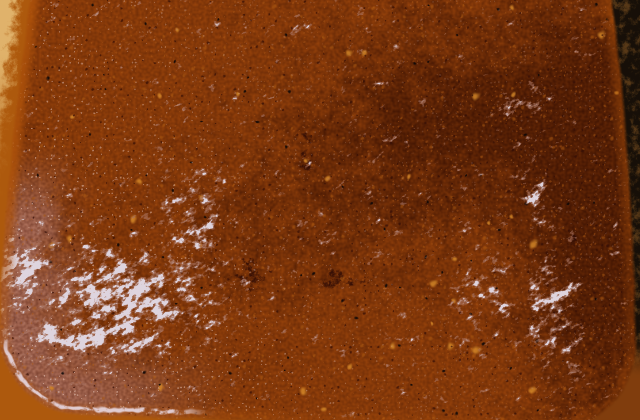
Give the GLSL for this texture, as a Shadertoy shader.

```glsl
vec2 hash2(vec2 p) {
    vec3 q = fract(p.xyx * vec3(.1031, .1030, .0973));
    q += dot(q, q.yzx + 33.33);
    return fract((q.xx + q.yz) * q.zy);
}

float cornerDot(vec2 cell, vec2 offset) {
    float angle = 6.2832 * hash2(cell).x;
    return dot(vec2(cos(angle), sin(angle)), offset);
}

float gradientNoise(vec2 p) {
    vec2 i = floor(p), f = p - i, e = vec2(0, 1);
    vec2 u = f * f * f * (f * (f * 6. - 15.) + 10.);
    return mix(mix(cornerDot(i, f), cornerDot(i + e.yx, f - e.yx), u.x),
               mix(cornerDot(i + e.xy, f - e.xy), cornerDot(i + 1., f - 1.), u.x), u.y);
}

float fbm(vec2 p) {
    float sum = 0., amp = .6;
    for (int i = 0; i < 4; i++) {
        sum += amp * gradientNoise(p);
        p = mat2(1.6, 1.2, -1.2, 1.6) * p + 7.3;
        amp *= .6;
    }
    return sum;
}

// Soft elliptical area
float spot(vec2 p, vec2 center, vec2 radius) {
    vec2 q = (p - center) / radius;
    return exp(-dot(q, q));
}

// Soft irregular grains, one per cell, present with the given chance
float grains(vec2 p, float density, float chance, float size) {
    vec2 q = p * density + .12 * gradientNoise(p * density * 2.5);
    vec2 id = floor(q), rnd = hash2(id + density), kind = hash2(id + density * 2. + 17.);
    float radius = size * mix(.5, 1., kind.y);
    vec2 d = fract(q) - mix(vec2(.3), vec2(.7), rnd);
    d.x *= .85 + .4 * rnd.y;
    return smoothstep(radius, radius * .15, length(d)) * step(kind.x, chance);
}

// Signed distance to the flared dish wall with round lower corners
float dishDistance(vec2 p) {
    float t = 1. - p.y;
    float halfWidth = .69 + .15 * t - .07 * t * t - .025 * t * step(.765, p.x);
    vec2 q = vec2(abs(p.x - .765) - halfWidth, .02 - .03 * p.x - p.y) + .2;
    return length(max(q, 0.)) + min(max(q.x, q.y), 0.) - .2;
}

// Strength of the wet reflections: center and radius per patch
float wetness(vec2 p) {
    vec4 patches[10] = vec4[10](
        vec4(.30, .29, .22, .13), vec4(.22, .20, .19, .07), vec4(.05, .35, .08, .10),
        vec4(.45, .47, .08, .10), vec4(.52, .57, .05, .025), vec4(1.31, .25, .07, .15),
        vec4(1.15, .30, .06, .10), vec4(1.265, .76, .06, .035), vec4(1.28, .53, .03, .06),
        vec4(.717, .926, .035, .012));
    float wet = 0.;
    for (int i = 0; i < 10; i++) {
        float strength = i < 3 ? .6 : .41;
        wet = max(wet, strength * spot(p, patches[i].xy, patches[i].zw));
    }
    return wet;
}

void mainImage(out vec4 fragColor, in vec2 fragCoord) {
    vec2 p = fragCoord / iResolution.y;
    p.x += (1.524 - iResolution.x / iResolution.y) * .5;
    float d = dishDistance(p) + .004 * gradientNoise(p * 14.);
    float leftSide = smoothstep(.8, .3, p.x);
    float fine = gradientNoise(p * 130.);

    // Sauce body with broad shadows
    float light = .74 + .25 * spot(p, vec2(.3, .85), vec2(.4, .3));
    light += .2 * spot(p, vec2(.85, .05), vec2(.45, .22));
    light -= .5 * spot(p, vec2(1.15, .72), vec2(.38, .2));
    light -= .7 * spot(p, vec2(1.43, .45), vec2(.17, .5));
    light -= .2 * spot(p, vec2(.75, .5), vec2(.35, .22));
    light += .4 * fbm(p * 11.) + .25 * gradientNoise(p * 55.);
    light = smoothstep(.1, .9, light) + .5 * fine;
    vec3 sauce = mix(vec3(.32, .115, .015), vec3(.52, .222, .035), clamp(light, -.4, 1.3));

    // Mauve sheen along the lower left wall
    float sheen = smoothstep(-.22, -.05, d + .12 * fbm(p * 9.));
    sheen *= smoothstep(.68, .45, p.y) * smoothstep(.6, .15, p.x);
    sauce = mix(sauce, vec3(.62, .4, .35) + .14 * fine, .8 * sheen);

    // Dark red stains
    float stain = spot(p, vec2(.82, .335), vec2(.08, .025));
    stain = max(stain, spot(p, vec2(.6, .34), vec2(.05, .05)));
    stain = max(stain, spot(p, vec2(1.365, .43), vec2(.025, .025)));
    stain = max(stain, .8 * spot(p, vec2(.73, .63), vec2(.03, .06)));
    stain = smoothstep(.45, .85, stain * .65 + fbm(p * 36.));
    sauce = mix(sauce, vec3(.15, .025, .015), .8 * stain);

    // Pulp, seeds and pepper specks
    sauce = mix(sauce, vec3(.66, .33, .08), .5 * grains(p, 85., .3, .36));
    sauce = mix(sauce, vec3(.7, .37, .07), .5 * grains(p + 3.1, 42., .16, .3));
    sauce = mix(sauce, vec3(.84, .54, .16), .8 * grains(p + 5.7, 20., .06, .26));
    sauce = mix(sauce, vec3(.2, .05, .02), .7 * grains(p + 8.3, 62., .14, .32));
    sauce = mix(sauce, vec3(.05, .03, .03), .9 * grains(p + 2.2, 30., .06, .19));

    // Ragged wet glints made of short slanted strokes
    vec2 streak = mat2(.9, -.44, .44, .9) * p * vec2(23., 33.);
    float strokes = gradientNoise(mat2(.8, -.6, .6, .8) * p * vec2(60., 125.));
    float gloss = wetness(p) + 1.05 * fbm(streak) + .28 * strokes + .12 * fine;
    sauce = mix(sauce, vec3(.66, .45, .38), .65 * smoothstep(.3, .5, gloss));
    sauce = mix(sauce, vec3(.87, .83, .87), smoothstep(.48, .68, gloss));

    // Tiny sparkles, denser toward the lower left
    float near = smoothstep(1.3, .2, p.x + .5 * p.y);
    float sparkle = grains(p + 1.4, 110., .16, .42) * (.25 + .75 * near);
    sauce = mix(sauce, vec3(.85, .7, .64), .7 * sparkle);

    // Glowing rim and bright lower left line
    float rim = smoothstep(-.035, -.002, d) * mix(.4, .85, leftSide);
    sauce = mix(sauce, vec3(.68, .32, .04), rim * mix(.6, 1., smoothstep(.3, .6, p.y)));
    float line = smoothstep(.008, .002, abs(d + .012 + .006 * gradientNoise(p * 45.)));
    line *= smoothstep(.24, .15, p.y) * smoothstep(.52, .4, p.x);
    sauce = mix(sauce, vec3(.88, .8, .82), line * smoothstep(-.3, .1, fbm(p * 30.)));

    // Amber glass at left, charred wall at right
    float crust = fbm(p * 38.);
    vec3 glass = mix(vec3(.68, .35, .05), vec3(.88, .7, .42),
                     smoothstep(.015, .05, d + .04 * crust) * smoothstep(.5, .9, p.y));
    vec3 charred = mix(vec3(.09, .06, .03), vec3(.34, .22, .09), smoothstep(-.1, .45, crust));
    vec3 wall = mix(mix(charred, vec3(.5, .24, .05), smoothstep(.2, .1, p.y)), glass, leftSide);
    fragColor = vec4(mix(sauce, wall, smoothstep(-.004, .008, d)), 1.);
}
```
